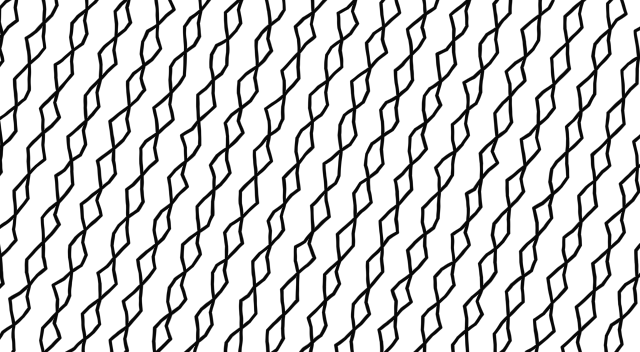
Reproduce this pattern procedurally as a Shadertoy shader.

```glsl
// Slanted chains of hand-inked, wobbly diamonds in black on white.

// All lengths are fractions of the canvas height.
const vec2 LINK_STEP = vec2(0.0408, 0.1167);   // node to node along a chain
const vec2 CHAIN_STEP = vec2(0.1207, 0.0377);  // chain to neighbouring chain
const vec2 ORIGIN = vec2(0.8475, 0.5360);      // one crossing node
const float HALF_WIDTH = 0.0047;
const float WIDTH_VARIATION = 0.0009;
const float NODE_JITTER = 0.005;
const float KNOT_JITTER = 0.010;
const float WOBBLE = 0.0028;
const float WOBBLE_FREQUENCY = 26.0;
const vec3 INK = vec3(0.03);
const vec3 PAPER = vec3(1.0);

// Bends of the two strands of one link, measured from its lower node.
const vec2 LEFT_BENDS[3] = vec2[3](
    vec2(-0.004, 0.038), vec2(-0.007, 0.073), vec2(0.014, 0.094));
const vec2 RIGHT_BENDS[3] = vec2[3](
    vec2(0.022, 0.021), vec2(0.041, 0.045), vec2(0.035, 0.082));

// Random vector in [-1, 1].
vec2 hash2(vec2 p) {
    vec3 q = fract(p.xyx * vec3(0.1031, 0.1030, 0.0973));
    q += dot(q, q.yzx + 33.33);
    return 2.0 * fract((q.xx + q.yz) * q.zy) - 1.0;
}

float gradientNoise(vec2 p) {
    vec2 i = floor(p), f = fract(p);
    vec2 w = f * f * f * (f * (f * 6.0 - 15.0) + 10.0);
    vec2 e = vec2(0.0, 1.0);
    float low = mix(dot(hash2(i), f), dot(hash2(i + e.yx), f - e.yx), w.x);
    float high = mix(dot(hash2(i + e.xy), f - e.xy), dot(hash2(i + e.yy), f - e.yy), w.x);
    return mix(low, high, w.y);
}

float segmentDistance(vec2 p, vec2 a, vec2 b) {
    vec2 pa = p - a, ba = b - a;
    return length(pa - ba * clamp(dot(pa, ba) / dot(ba, ba), 0.0, 1.0));
}

// Crossing point of the strands; cell = (chain, link).
vec2 nodePosition(vec2 cell) {
    return cell.x * CHAIN_STEP + cell.y * LINK_STEP
         + 0.5 * NODE_JITTER * hash2(cell + 71.0);
}

// Distance to both strands between a node and the next one up.
float linkDistance(vec2 p, vec2 cell) {
    vec2 base = nodePosition(cell);
    vec2 top = nodePosition(cell + vec2(0.0, 1.0));
    vec2 left = base, right = base;
    float d = 1e3;
    for (int k = 0; k < 4; k++) {
        vec2 nextLeft = top, nextRight = top;
        if (k < 3) {
            vec2 seed = cell + 131.0 + 37.0 * float(k);
            nextLeft = base + LEFT_BENDS[k] + 0.5 * KNOT_JITTER * hash2(seed);
            nextRight = base + RIGHT_BENDS[k] + 0.5 * KNOT_JITTER * hash2(seed + 211.0);
        }
        d = min(d, segmentDistance(p, left, nextLeft));
        d = min(d, segmentDistance(p, right, nextRight));
        left = nextLeft;
        right = nextRight;
    }
    return d;
}

void mainImage(out vec4 fragColor, in vec2 fragCoord) {
    vec2 uv = fragCoord / iResolution.y;
    vec2 p = uv - ORIGIN;

    // Unsteady hand
    vec2 n = uv * WOBBLE_FREQUENCY;
    p += WOBBLE * vec2(gradientNoise(n), gradientNoise(n + 47.0));

    // Nearest chain, then the links around this point
    vec2 lattice = inverse(mat2(CHAIN_STEP, LINK_STEP)) * p;
    vec2 cell = vec2(round(lattice.x), floor(lattice.y));
    float d = 1e3;
    for (int j = -1; j <= 1; j++)
        d = min(d, linkDistance(p, cell + vec2(0.0, float(j))));

    // Uneven pen pressure and smooth edge
    d -= HALF_WIDTH + WIDTH_VARIATION * gradientNoise(n * 1.5 + 19.0);
    float edge = 0.75 / iResolution.y;
    fragColor = vec4(mix(INK, PAPER, smoothstep(-edge, edge, d)), 1.0);
}
```
